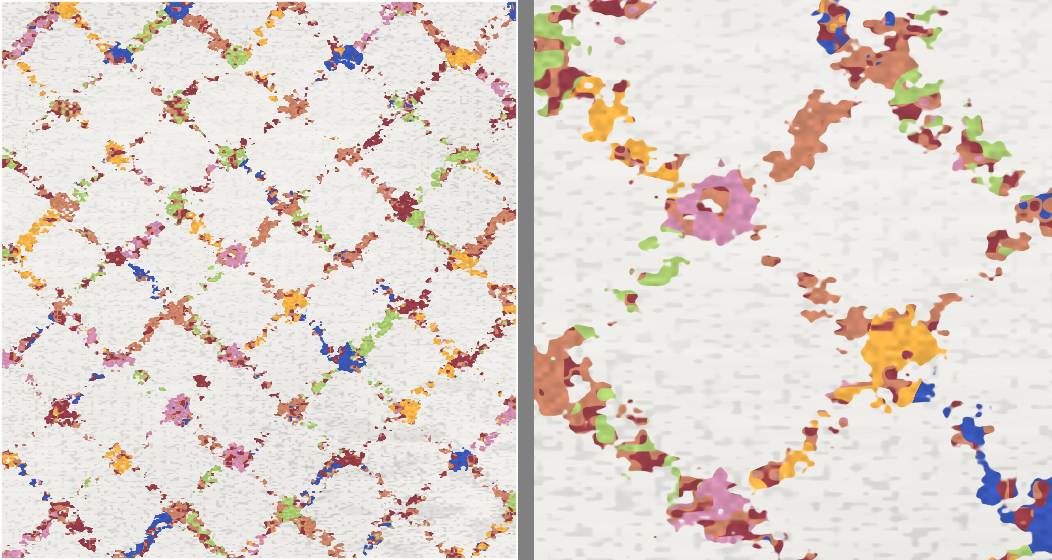
Left: the whole. Right: its middle third, enlarged.
Give the GLSL for this pattern, as a Shadertoy shader.

```glsl
const float TAU = 6.28319;
const vec2 CELL = vec2(0.2044, 0.1802);     // lattice repeat, in canvas heights
const vec2 FIRST_NODE = vec2(0.1107, 0.0104); // measured from the upper left

float hash(vec2 p) {
    return fract(sin(dot(p, vec2(127.1, 311.7))) * 43758.5453);
}

float valueNoise(vec2 p) {
    vec2 i = floor(p), f = fract(p);
    f = f * f * (3.0 - 2.0 * f);
    return mix(mix(hash(i), hash(i + vec2(1, 0)), f.x),
               mix(hash(i + vec2(0, 1)), hash(i + vec2(1, 1)), f.x), f.y);
}

vec3 yarn(float pick) {
    if (pick < 0.24) return vec3(0.57, 0.20, 0.25); // maroon
    if (pick < 0.44) return vec3(0.80, 0.50, 0.38); // terracotta
    if (pick < 0.63) return vec3(0.66, 0.80, 0.42); // green
    if (pick < 0.75) return vec3(0.97, 0.69, 0.25); // amber
    if (pick < 0.88) return vec3(0.82, 0.54, 0.68); // pink
    return vec3(0.19, 0.31, 0.71);                  // blue
}

// Ogee lattice: strands lie where x + y or x - y is an integer
vec2 latticeCoords(vec2 p) {
    vec2 q = (p - FIRST_NODE) / CELL;
    q.x -= 0.025 * sin(2.0 * TAU * q.x);
    q.y -= 0.025 * sin(TAU * q.y);
    return vec2(q.x + q.y, q.x - q.y);
}

float bandDensity(float dist, float width, float strength) {
    float d = dist / width;
    return strength - 0.3 * d * d;
}

// Density in x, strand hash in y
vec2 strand(float across, float along, float boldness, float seed) {
    float line = round(across);
    float id = hash(vec2(line + seed, floor(along)));
    float dist = abs(across - line) / length(1.0 / CELL);
    float strength = 0.41 + 0.12 * hash(vec2(id, seed)) + boldness;
    return vec2(bandDensity(dist, 0.019, strength), id);
}

// Density in x, node hash in y
vec2 node(vec2 ab, float seed) {
    vec2 center = round(ab);
    vec2 d = ab - center;
    vec2 offset = 0.5 * vec2(d.x + d.y, d.x - d.y) * CELL;
    float id = hash(center + seed);
    return vec2(bandDensity(length(offset), 0.024, 0.62 + 0.14 * id), id);
}

vec3 wovenGround(vec2 p) {
    float weave = valueNoise(p * vec2(170.0, 330.0));
    float streak = valueNoise(p * vec2(14.0, 190.0));
    float cloud = valueNoise(p * vec2(3.5, 4.5) + 7.0);
    vec3 ground = vec3(0.955, 0.95, 0.935);
    ground -= 0.075 * smoothstep(0.55, 0.9, weave) * (0.4 + cloud);
    ground -= 0.025 * streak + 0.025 * cloud * cloud;
    // worn grey patch towards the lower right
    float corner = smoothstep(0.42, 0.0, length(p - vec2(0.82, 0.9)));
    float wear = valueNoise(p * vec2(22.0, 45.0)) * 0.6 + weave * 0.4;
    return ground - 0.07 * corner * smoothstep(0.4, 0.65, wear);
}

vec3 fleckColor(vec2 p, float id, float purity) {
    float mixing = valueNoise(p * vec2(100.0, 125.0) + 31.0);
    float choice = valueNoise(p * vec2(150.0, 180.0) + 73.0);
    vec3 stray = mix(yarn(0.1), yarn(0.3), smoothstep(0.38, 0.5, choice));
    stray = mix(stray, yarn(fract(id * 7.3)), smoothstep(0.68, 0.74, choice));
    return mix(yarn(id), stray, smoothstep(purity - 0.04, purity + 0.04, mixing));
}

void mainImage(out vec4 fragColor, in vec2 fragCoord) {
    vec2 p = vec2(fragCoord.x, iResolution.y - fragCoord.y) / iResolution.y;

    // Hand-drawn wobble
    vec2 wobble = vec2(valueNoise(p * 24.0), valueNoise(p * 24.0 + 50.0)) - 0.5;
    vec2 ab = latticeCoords(p + 0.014 * wobble);

    // Arches under most rows are fuller than the strands that close the cells
    float y = 0.5 * (ab.x - ab.y);
    bool fullArch = fract(y) < 0.5 && mod(floor(y), 3.0) != 1.0;
    float boldness = fullArch ? 0.09 : 0.0;

    vec2 rising = strand(ab.x, ab.y, boldness, 3.0);
    vec2 falling = strand(ab.y, ab.x, boldness, 41.0);
    vec2 knot = node(ab, 17.0);
    vec2 top = rising.x > falling.x ? rising : falling;
    if (knot.x > top.x) top = knot;

    // Ragged, broken pile
    float blotch = valueNoise(p * vec2(72.0, 92.0));
    float grain = valueNoise(p * vec2(150.0, 190.0) + 11.0);
    float fine = valueNoise(p * vec2(260.0, 320.0) + 23.0);
    float pile = 0.45 * blotch + 0.35 * grain + 0.2 * fine;
    float ink = smoothstep(-0.025, 0.035, top.x - pile);

    float purity = 0.42 + 0.3 * hash(vec2(top.y, 5.0));
    vec3 flecks = fleckColor(p, top.y, purity) * (0.88 + 0.24 * fine);
    vec3 color = mix(wovenGround(p), flecks, 0.95 * ink);

    // Pale bound edge
    float width = iResolution.x / iResolution.y;
    float edge = min(min(p.x, width - p.x), min(p.y, 1.0 - p.y));
    color = mix(vec3(0.99), color, smoothstep(0.002, 0.005, edge));
    fragColor = vec4(color, 1.0);
}
```
